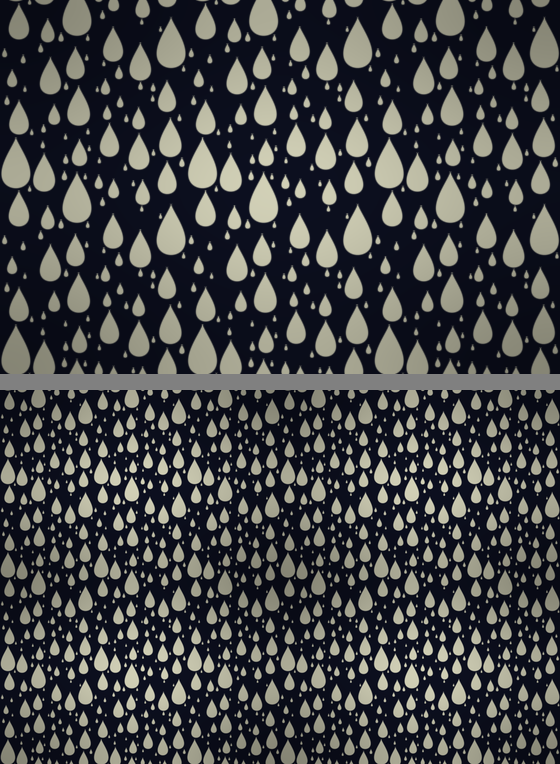
Top: one tile. Bottom: repeated 2 by 2.
Give the GLSL for this pattern, as a Shadertoy shader.

```glsl
// Pale raindrops of mixed sizes on a dark navy ground, softly vignetted.
// Large drops sit in staggered columns of a wrapping tile; small ones fill the
// gaps, sized by the clearance that the large drops leave.

const vec2 TILES = vec2(3.0, 2.0);
const vec2 LARGE_GRID = vec2(6.0, 4.0);
const vec2 SMALL_GRID = vec2(10.0, 8.0);
const vec2 DROP_SHAPE = vec2(0.57, 1.0);   // half width and half height
const vec3 NAVY = vec3(0.048, 0.060, 0.122);
const vec3 CREAM = vec3(0.82, 0.815, 0.715);
const float PI = 3.14159265;

vec2 hash2(vec2 p) {
    vec2 k = vec2(dot(p, vec2(127.1, 311.7)), dot(p, vec2(269.5, 183.3)));
    return fract(sin(k) * 43758.5453);
}

// Approximate signed distance to a teardrop of half height h, tip upwards
float dropDistance(vec2 p, float h) {
    p /= h;
    const float girth = 0.232;
    float t = max(1.0 - p.y, 0.0);
    float t15 = t * sqrt(t);
    float f = p.x * p.x - girth * (1.0 + p.y) * t15 * t;
    float slope = girth * t15 * (2.5 * (1.0 + p.y) - t);
    float curve = f / max(length(vec2(2.0 * p.x, slope)), 0.001);
    vec2 box = abs(p) - DROP_SHAPE;
    return h * max(curve, max(box.x, box.y));
}

// Half height by rank: three big drops, then medium, then small
float sizeOfRank(float rank) {
    if (rank < 2.5) return 0.136;
    if (rank < 15.5) return mix(0.107, 0.085, (rank - 3.0) / 12.0);
    return mix(0.072, 0.043, (rank - 16.0) / 7.0);
}

// Uneven vertical stagger of a column
float columnShift(float column, float seed) {
    return 0.5 * mod(column, 2.0) + 0.4 * hash2(vec2(column, seed)).x;
}

// Random offset that keeps a drop of half height h inside its cell
vec2 jitter(vec2 random, vec2 grid, float h) {
    return (random * 2.0 - 1.0) * max(0.5 / grid - h * DROP_SHAPE, 0.0);
}

float largeDrops(vec2 p) {
    float d = 1.0;
    for (int i = -1; i <= 1; i++) {
        float column = floor(p.x * LARGE_GRID.x) + float(i);
        float wrapped = mod(column, LARGE_GRID.x);
        float shift = columnShift(wrapped, 3.0);
        float nearestRow = floor(p.y * LARGE_GRID.y - shift);
        for (int j = -1; j <= 1; j++) {
            float row = nearestRow + float(j);
            vec2 id = vec2(wrapped, mod(row, LARGE_GRID.y));
            float rank = mod(11.0 * (id.y + LARGE_GRID.y * id.x), 24.0);
            float h = sizeOfRank(rank);
            vec2 center = (vec2(column, row + shift) + 0.5) / LARGE_GRID;
            center += 0.9 * jitter(hash2(id + 17.0), LARGE_GRID, h);
            d = min(d, dropDistance(p - center, h));
        }
    }
    return d;
}

// Each small drop stays in its own cell and shrinks to fit the free space
float smallDrops(vec2 p) {
    float column = floor(p.x * SMALL_GRID.x);
    float wrapped = mod(column, SMALL_GRID.x);
    float shift = columnShift(wrapped, 8.0);
    float row = floor(p.y * SMALL_GRID.y - shift);
    vec2 id = vec2(wrapped, mod(row, SMALL_GRID.y));
    float chance = hash2(id + 41.0).x;
    float limit = mix(0.015, 0.046, chance * chance);
    vec2 center = (vec2(column, row + shift) + 0.5) / SMALL_GRID;
    center += 0.9 * jitter(hash2(id + 73.0), SMALL_GRID, limit);
    float h = min(limit, 0.75 * largeDrops(center));
    return h < 0.012 ? 1.0 : dropDistance(p - center, h);
}

// Periodic vignette: equal in value and slope on opposite edges
float vignette(vec2 uv) {
    vec2 edge = cos(PI * (uv - 0.5));
    return 1.0 - 0.18 * dot(1.0 - edge * edge, vec2(1.0));
}

void mainImage(out vec4 fragColor, in vec2 fragCoord) {
    vec2 uv = fragCoord / iResolution.xy;
    vec2 p = uv * TILES;
    float soft = TILES.y / iResolution.y;
    float d = min(largeDrops(p), smallDrops(p));
    float cover = 1.0 - smoothstep(-soft, soft, d);
    fragColor = vec4(mix(NAVY, CREAM, cover) * vignette(uv), 1.0);
}
```
